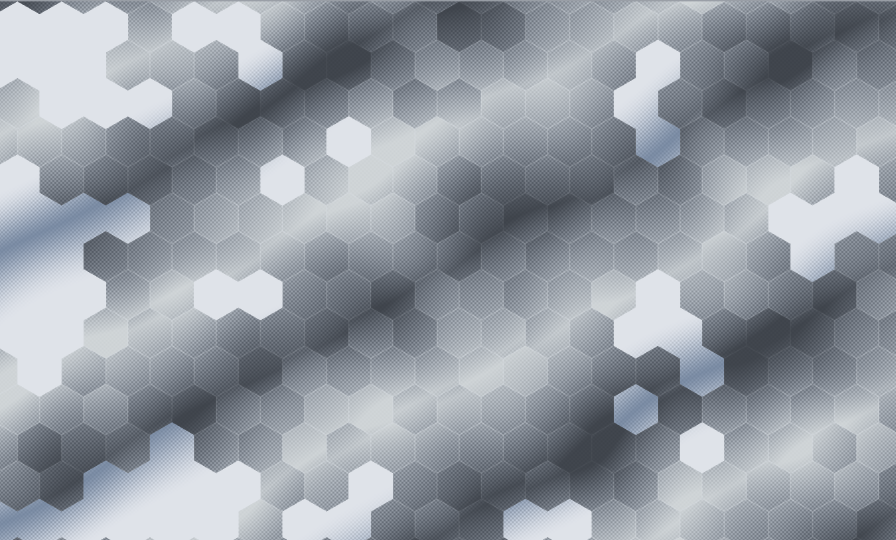
This background is drawn by a WebGL 2 fragment shader. Its source:

```glsl
#version 300 es
precision highp float;

uniform vec2 u_resolution;
out vec4 fragColor;

float hash(vec2 p) {
  vec3 q = fract(p.xyx * vec3(0.1031, 0.103, 0.0973));
  q += dot(q, q.yzx + 33.33);
  return fract((q.x + q.y) * q.z);
}

vec2 gradient(vec2 cell) {
  float angle = 6.2832 * hash(cell + 50.0);
  return vec2(cos(angle), sin(angle));
}

float gradientNoise(vec2 p) {
  vec2 i = floor(p), f = fract(p), e = vec2(1.0, 0.0);
  vec2 u = f * f * f * (f * (f * 6.0 - 15.0) + 10.0);
  return mix(mix(dot(gradient(i), f), dot(gradient(i + e), f - e), u.x),
             mix(dot(gradient(i + e.yx), f - e.yx), dot(gradient(i + 1.0), f - 1.0), u.x), u.y);
}

float capsule(vec2 p, vec2 a, vec2 b, float radius) {
  vec2 ab = b - a;
  return length(p - a - ab * clamp(dot(p - a, ab) / dot(ab, ab), 0.0, 1.0)) - radius;
}

// Negative where the tile centre lies in a gap of the tiling
float gaps(vec2 c) {
  // Left side
  float d = capsule(c, vec2(0.0, 0.935), vec2(0.174, 0.935), 0.065);
  d = min(d, capsule(c, vec2(0.195, 0.805), vec2(0.278, 0.805), 0.025));
  d = min(d, capsule(c, vec2(0.36, 0.95), vec2(0.44, 0.95), 0.025));
  d = min(d, capsule(c, vec2(0.0, 0.592), vec2(0.239, 0.592), 0.03));
  d = min(d, capsule(c, vec2(0.033, 0.662), vec2(0.065, 0.371), 0.072));
  d = min(d, capsule(c, vec2(0.0, 0.028), vec2(0.4, 0.028), 0.025));
  d = min(d, capsule(c, vec2(0.239, 0.067), vec2(0.336, 0.132), 0.057));
  // Middle
  d = min(d, capsule(c, vec2(0.401, 0.451), vec2(0.484, 0.451), 0.025));
  d = min(d, capsule(c, vec2(0.646, 0.733), vec2(0.523, 0.662), 0.02));
  d = min(d, capsule(c, vec2(0.688, 0.089), vec2(0.568, 0.02), 0.039));
  d = min(d, capsule(c, vec2(0.954, 0.028), vec2(1.041, 0.028), 0.025));
  // Right side
  d = min(d, capsule(c, vec2(1.189, 0.876), vec2(1.204, 0.733), 0.035));
  d = min(d, capsule(c, vec2(1.488, 0.54), vec2(1.579, 0.653), 0.056));
  return min(d, capsule(c, vec2(1.193, 0.432), vec2(1.284, 0.317), 0.052));
}

// Even diagonal ramps: 1 in the dark troughs, 0 on the pale crests
float bands(float across) {
  return abs(2.0 * fract((across - 0.488) / 0.4816) - 1.0);
}

vec3 scene(vec2 p) {
  // Hexagonal cell: two interleaved lattices, nearest centre wins
  float tileWidth = 0.0818;
  vec2 origin = vec2(0.0323, 0.95), lattice = vec2(1.0, 1.73205);
  vec2 q = (p - origin) / tileWidth;
  vec2 evenRow = mod(q + 0.5 * lattice, lattice) - 0.5 * lattice;
  vec2 oddRow = mod(q, lattice) - 0.5 * lattice;
  vec2 local = dot(evenRow, evenRow) < dot(oddRow, oddRow) ? evenRow : oddRow;
  vec2 id = floor((q - local) / (0.5 * lattice) + 0.5);
  float edge = 0.5 - max(abs(local.x), dot(abs(local), vec2(0.5, 0.866)));

  // Soft sheet behind the tiles, plain in the upper left corner
  float across = 1.0 - p.y + 0.58 * p.x;
  float drift = 0.05 * gradientNoise(p * 3.0);
  float shade = smoothstep(0.45, 1.1, bands(across + drift)) * smoothstep(0.15, 0.35, across);
  vec3 sheet = mix(vec3(0.875, 0.89, 0.915), vec3(0.45, 0.52, 0.62), shade);

  // Tiles, each with a slight offset of the bands
  float tone = 0.04 + 0.9 * bands(across + drift + 0.04 * (hash(id + 100.0) - 0.5));
  tone += 0.3 * gradientNoise(p * 5.0 + 9.0) + 0.17 * (hash(id + 217.0) - 0.5);
  tone = clamp(tone, 0.0, 1.0);
  vec3 tile = mix(vec3(0.81, 0.83, 0.84), vec3(0.25, 0.27, 0.3), tone);
  tile += vec3(-0.008, 0.0, 0.018) * sin(3.1416 * tone);
  float seam = 1.0 - smoothstep(0.0, 0.025, edge);
  tile = mix(tile, vec3(0.84, 0.86, 0.88), seam * mix(0.5, 0.04, tone));

  bool isOpen = gaps(p - local * tileWidth) < 0.0 || hash(id + 331.0) < 0.02;
  vec3 color = isOpen ? sheet : tile;

  // Halftone weave, strongest in the middle tones
  float weave = cos(860.0 * p.x) * cos(860.0 * p.y);
  float middle = isOpen ? shade * (1.0 - shade) : tone * (1.0 - tone) + 0.03;
  color += 0.36 * weave * middle;

  // Thin grey line along the top
  return mix(color, vec3(0.6, 0.62, 0.65), smoothstep(0.996, 0.999, p.y));
}

void main() {
  // Four samples per pixel smooth the tile edges
  vec3 color = vec3(0.0);
  for (int i = 0; i < 4; i++) {
    vec2 offset = vec2(i % 2, i / 2) * 0.5 - 0.25;
    color += 0.25 * scene((gl_FragCoord.xy + offset) / u_resolution.y);
  }
  fragColor = vec4(clamp(color, 0.0, 1.0), 1.0);
}
```
